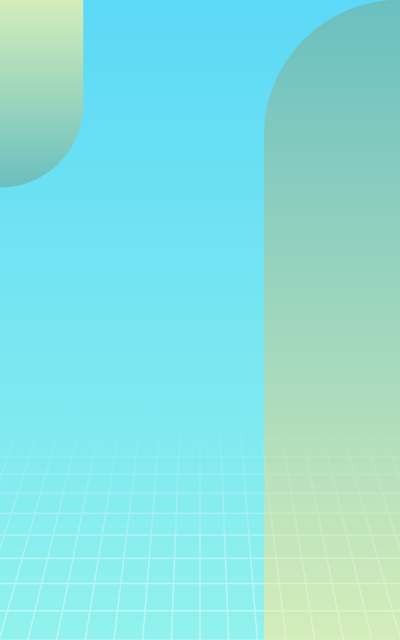
This background is drawn by a Shadertoy shader. Its source:

```glsl
const vec3 LIME = vec3(0.83, 0.93, 0.73);
const vec3 TEAL = vec3(0.415, 0.75, 0.755);

// Distance to a vertical capsule whose axis spans heights lo to hi
float capsule(vec2 p, float x, float lo, float hi, float radius) {
    return length(p - vec2(x, clamp(p.y, lo, hi))) - radius;
}

// Antialiased coverage of a signed distance
float cover(float dist, float pixel) {
    return clamp(0.5 - dist / pixel, 0.0, 1.0);
}

// Distance to the nearest whole number
float toLine(float v) {
    return abs(fract(v + 0.5) - 0.5);
}

// Floor grid seen in perspective, with its horizon above the canvas
float floorGrid(vec2 p, float pixel) {
    float drop = 1.1146 - p.y;
    float row = (1.0 / drop - 0.9355) / 0.03886;
    float column = (p.x - 0.3125) / (drop * 0.0402);
    float rowDist = toLine(row) * 0.03886 * drop * drop;
    float columnDist = toLine(column) * 0.0402 * drop;
    float lines = max(cover(rowDist - 0.0012, pixel),
                      0.9 * cover(columnDist - 0.0012, pixel));
    return lines * (1.0 - smoothstep(0.03, 0.40, p.y));
}

void mainImage(out vec4 fragColor, in vec2 fragCoord) {
    float pixel = 1.0 / iResolution.y;
    vec2 p = fragCoord * pixel;

    // Sky
    vec3 color = mix(vec3(0.57, 0.95, 0.93), vec3(0.36, 0.85, 0.965), p.y);

    // Hanging shape at the upper left
    float hanging = cover(capsule(p, 0.0, 0.837, 1.5, 0.130), pixel);
    color = mix(color, mix(TEAL, LIME, clamp((p.y - 0.707) / 0.293, 0.0, 1.0)), hanging);

    // Standing column at the right
    float column = cover(capsule(p, 0.625, -0.5, 0.788, 0.2125), pixel);
    color = mix(color, mix(LIME, TEAL, p.y), column);

    // Pale grid fading upward
    color = mix(color, vec3(1.0), floorGrid(p, pixel) * mix(0.42, 0.32, column));

    fragColor = vec4(color, 1.0);
}
```
